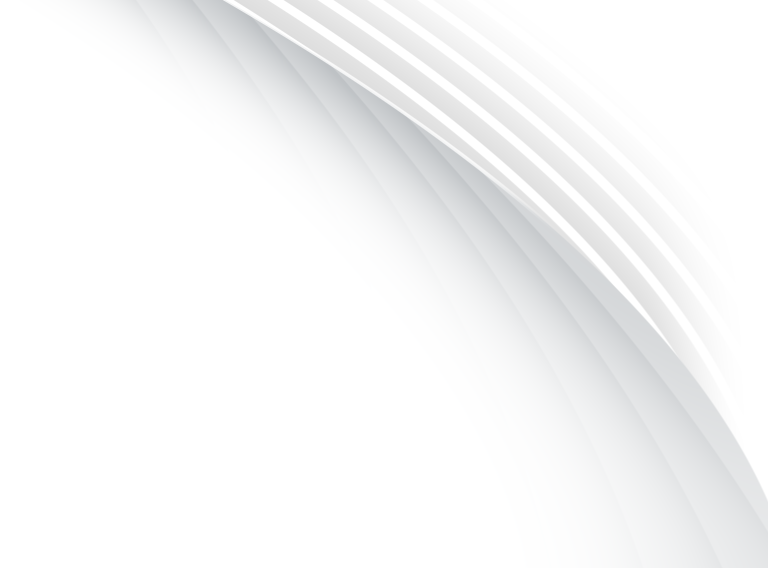
A Shadertoy shader for this background:

```glsl
// Soft grey blades fanning out below a sweep of curved white ribbons.

// Horizontal position of the main sweep at depth v below the top.
float sweepEdge(float v) {
    return 0.398 + 1.728 * v - 0.73 * v * v;
}

// Horizontal position of one blade edge; later blades lie closer to the sweep.
float bladeEdge(float i, float v) {
    float start = 0.24 + 0.11 * i - 0.0105 * i * i;
    return start + (0.71 + 0.088 * i) * v - (0.36 - 0.015 * i) * v * v;
}

// Darkness of the overlapping blades on the lower left side.
float bladeShade(float u, float v, float aa) {
    float dist = max(sweepEdge(v) - u, 0.0);
    float fade = 1.0 - smoothstep(0.0, 0.46 + 0.15 * v, dist);
    float folds = 0.0;
    for (int i = 0; i < 6; i++) {
        float x = u - bladeEdge(float(i), v);
        folds += smoothstep(aa, -aa, x) * exp(min(x, 0.0) * 20.0);
    }
    float shade = 0.21 * fade * fade * (0.76 + 0.28 * min(folds, 1.4));
    return shade * (1.0 - 0.45 * smoothstep(0.45, 1.0, v));
}

// Darkness of the grey bands between the white ribbons.
float ribbonShade(float u, float v, float aa) {
    float spacing = 0.088 - 0.045 * min(v, 0.8);
    float phase = (u - sweepEdge(v) + 0.11 * v) / spacing;
    float fromCentre = abs(fract(phase) - 0.5);
    float soft = aa / spacing;
    float band = 1.0 - smoothstep(0.34 - soft, 0.34 + soft, fromCentre);
    float outward = 1.0 - smoothstep(0.3, 6.0, phase);
    float rightFade = 1.0 - smoothstep(1.12, 1.33, u);
    return 0.125 * band * outward * rightFade * (1.08 - 0.25 * fract(phase));
}

void mainImage(out vec4 fragColor, in vec2 fragCoord) {
    float u = fragCoord.x / iResolution.x * 1.3545;
    float v = 1.0 - fragCoord.y / iResolution.y;
    float aa = 1.3 / iResolution.y;

    // Two sides of the sweep
    float side = u - sweepEdge(v);
    float above = smoothstep(-aa, aa, side);
    vec3 blades = 1.0 - bladeShade(u, v, aa) * vec3(1.06, 1.0, 0.95);
    vec3 ribbons = vec3(1.0 - ribbonShade(u, v, aa));
    vec3 color = mix(blades, ribbons, above);

    // Thin highlight along the upper part of the sweep
    float rim = 1.0 - smoothstep(0.003, 0.003 + 2.0 * aa, abs(side));
    color = mix(color, vec3(1.0), 0.8 * rim * (1.0 - smoothstep(0.28, 0.42, v)));

    fragColor = vec4(color, 1.0);
}
```
